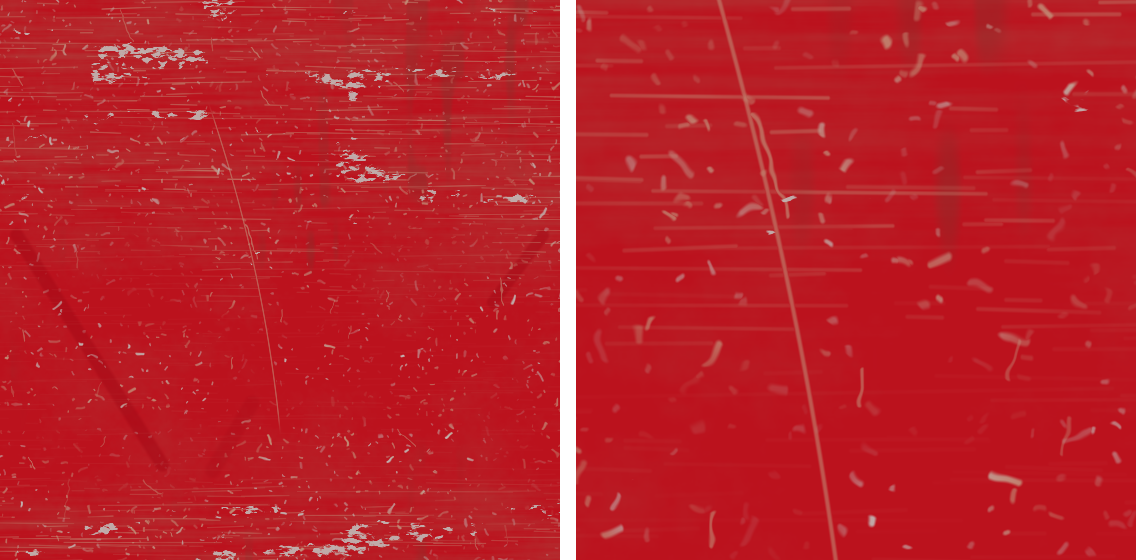
Left, the full canvas; right, a detail of the centre.
Write a three.js fragment shader that draws this texture.

```glsl
// Scratched red paint: a mottled red coat with streaks and soft smudges,
// cut by layers of hashed line marks and ragged bare patches.
// Wear is strongest in the upper half and along the lower edge.
varying vec2 vUv;

const vec3 DEEP_RED = vec3(0.735, 0.070, 0.115);
const vec3 DULL_RED = vec3(0.705, 0.175, 0.185);
const vec3 DARK_RED = vec3(0.640, 0.030, 0.080);
const vec3 BROWN = vec3(0.520, 0.190, 0.170);
const vec3 TAN = vec3(0.760, 0.560, 0.470);
const vec3 BARE_GREY = vec3(0.755, 0.715, 0.705);

float hash(vec2 p) {
  return fract(sin(dot(p, vec2(127.1, 311.7))) * 43758.5453);
}

float noise(vec2 p) {
  vec2 i = floor(p), f = fract(p);
  f = f * f * (3.0 - 2.0 * f);
  float low = mix(hash(i), hash(i + vec2(1.0, 0.0)), f.x);
  float high = mix(hash(i + vec2(0.0, 1.0)), hash(i + vec2(1.0, 1.0)), f.x);
  return mix(low, high, f.y);
}

float fbm(vec2 p) {
  float sum = 0.0, amp = 0.533;
  for (int i = 0; i < 4; i++) {
    sum += amp * noise(p);
    p = p * 2.03 + 19.7;
    amp *= 0.5;
  }
  return sum;
}

float segmentDistance(vec2 p, vec2 a, vec2 b) {
  vec2 ab = b - a;
  return length(p - a - ab * clamp(dot(p - a, ab) / dot(ab, ab), 0.0, 1.0));
}

// One random stroke per grid cell; share is the fraction of cells used
float marks(vec2 p, vec2 grid, float seed, float share, float halfLen,
            float width, float tilt, float spread) {
  vec2 cell = floor(p * grid);
  float ink = 0.0;
  for (int j = -1; j <= 1; j++) {
    for (int i = -1; i <= 1; i++) {
      vec2 id = cell + vec2(float(i), float(j));
      vec2 key = id + seed;
      vec2 center = (id + vec2(hash(key), hash(key + 17.3))) / grid;
      float angle = tilt + (hash(key + 31.9) - 0.5) * spread;
      float size = hash(key + 53.1);
      vec2 reach = halfLen * mix(0.2, 1.0, size * size) * vec2(cos(angle), sin(angle));
      float dist = segmentDistance(p, center - reach, center + reach);
      float strength = mix(0.3, 1.0, hash(key + 71.7)) * step(hash(key + 97.3), share);
      ink = max(ink, strength * (1.0 - smoothstep(width * 0.15, width, dist)));
    }
  }
  return ink;
}

float wearAt(vec2 p) {
  float upper = smoothstep(0.42, 0.72, p.y + 0.12 * (noise(p * 4.0) - 0.5));
  return max(upper, 0.9 * (1.0 - smoothstep(0.07, 0.17, p.y)));
}

// Ragged horizontal patches of exposed metal
float barePatches(vec2 p, float wear) {
  float clusters = smoothstep(0.66, 0.95, noise(p * vec2(7.0, 27.0) + 4.6)) * wear;
  vec2 fromEdge = vec2(p.x - 0.39, min(p.y, 1.0 - p.y)) / vec2(0.055, 0.045);
  clusters = max(clusters, exp(-dot(fromEdge, fromEdge)));
  float grain = fbm(p * vec2(65.0, 150.0));
  return smoothstep(0.90, 1.0, grain + 0.42 * clusters);
}

// Long thin curved scratch falling through the middle
float longScratch(vec2 p) {
  float t = (0.82 - p.y) / 0.6;
  float x = 0.371 + t * (0.205 - 0.075 * t);
  float ends = smoothstep(0.0, 0.08, t) * (1.0 - smoothstep(0.92, 1.0, t));
  return ends * (1.0 - smoothstep(0.0003, 0.0022, abs(p.x - x)));
}

float darkBand(vec2 p, vec2 a, vec2 b, float width) {
  return 1.0 - smoothstep(width * 0.5, width, segmentDistance(p, a, b));
}

vec3 paint(vec2 p, float wear) {
  float mottling = fbm(p * vec2(7.0, 11.0));
  float streaks = fbm(p * vec2(5.0, 120.0) + 8.0);
  float dull = wear * (0.25 + 1.5 * (streaks - 0.42)) + 1.1 * (mottling - 0.40);
  dull += 0.35 * (fbm(p * 90.0) - 0.5);
  vec3 color = mix(DEEP_RED, DULL_RED, clamp(dull, 0.0, 1.2));

  float bands = darkBand(p, vec2(0.03, 0.58), vec2(0.29, 0.17), 0.016);
  bands = max(bands, darkBand(p, vec2(0.97, 0.58), vec2(0.88, 0.46), 0.014));
  bands = max(bands, 0.5 * darkBand(p, vec2(0.45, 0.28), vec2(0.38, 0.16), 0.018));
  color = mix(color, DARK_RED, bands * 0.5);

  float smudges = smoothstep(0.62, 0.9, noise(p * vec2(45.0, 9.0)));
  smudges *= smoothstep(0.45, 0.8, noise(p * 5.0 + 2.3));
  return mix(color, BROWN, 0.4 * smudges);
}

void main() {
  vec2 p = vUv;
  float wear = wearAt(p);
  vec2 bent = p + 0.005 * (vec2(noise(p * 110.0), noise(p * 110.0 + 37.0)) - 0.5);
  float patchy = smoothstep(0.25, 0.65, noise(p * vec2(9.0, 14.0) + 6.0));

  // Fine horizontal scratches
  float lines = marks(p, vec2(4.0, 65.0), 3.0, 0.65, 0.20, 0.0019, 0.0, 0.04);
  lines = max(lines, marks(p, vec2(12.0, 95.0), 11.0, 0.4, 0.05, 0.0021, 0.0, 0.08));
  lines *= (0.08 + 0.62 * wear) * mix(0.4, 1.0, noise(p * vec2(25.0, 60.0)));

  // Slanted scratches, chips and specks
  float slanted = 0.7 * marks(bent, vec2(9.0), 23.0, 0.28, 0.045, 0.0021, 1.8, 1.6);
  float chips = marks(bent, vec2(36.0), 37.0, 0.38, 0.009, 0.0034, 0.4, 3.0);
  float specks = 0.75 * marks(bent, vec2(72.0), 51.0, 0.28, 0.003, 0.0026, 0.0, 6.28);
  chips = max(chips, specks) * mix(0.45, 1.0, max(wear, patchy)) * mix(0.5, 1.0, patchy);

  float thin = max(max(lines, slanted), 0.55 * longScratch(p));
  float bare = barePatches(bent, wear);
  vec3 chipColor = mix(TAN, BARE_GREY, smoothstep(0.3, 0.7, noise(p * 30.0)));

  vec3 color = paint(p, wear);
  color = mix(color, TAN, thin);
  color = mix(color, chipColor, chips);
  color = mix(color, BARE_GREY, 0.92 * bare);
  gl_FragColor = vec4(color, 1.0);
}
```
